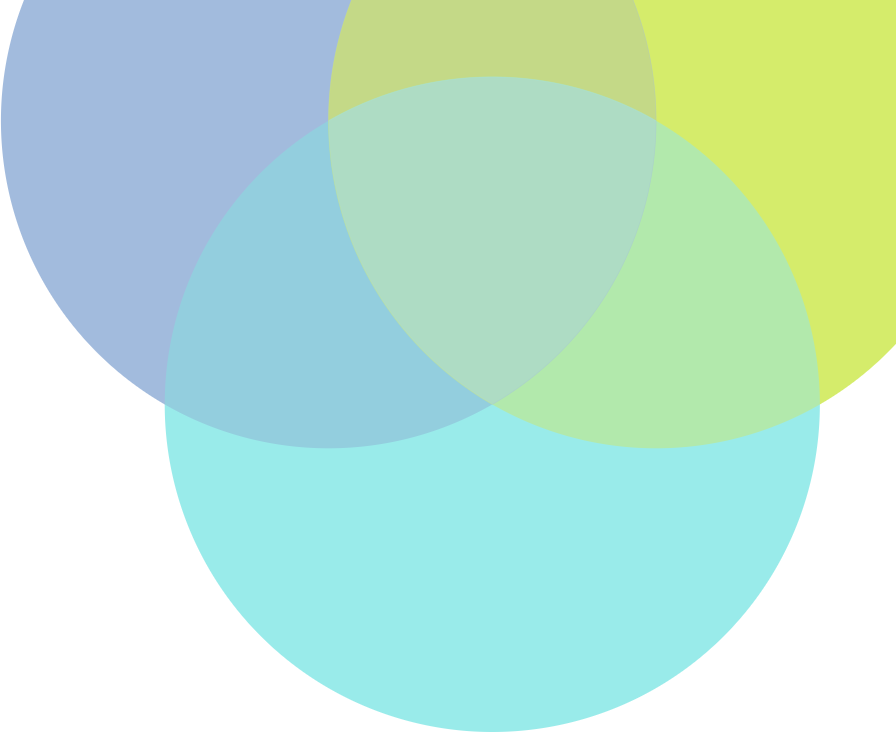
Write a Shadertoy shader that draws this background.

```glsl
// Three translucent discs overlap like a Venn diagram on white paper.
// Each disc passes through the centres of the other two; smooth masks
// choose the colour of each region, and faint seams trace inner edges.

#define RADIUS 0.4475
#define LOWER_CENTRE vec2(0.0605, 0.4475)
#define SEAM_WIDTH 0.0011
#define SEAM_STRENGTH 0.35

const vec3 WHITE       = vec3(1.0);
const vec3 BLUE        = vec3(0.635, 0.733, 0.867);
const vec3 YELLOW      = vec3(0.835, 0.925, 0.420);
const vec3 CYAN        = vec3(0.600, 0.922, 0.918);
const vec3 OLIVE       = vec3(0.769, 0.851, 0.529);
const vec3 SKY         = vec3(0.576, 0.808, 0.871);
const vec3 GREEN       = vec3(0.698, 0.914, 0.675);
const vec3 SAGE        = vec3(0.682, 0.863, 0.769);

// Signed distance to a disc of the shared radius.
float discDistance(vec2 p, vec2 centre) {
    return length(p - centre) - RADIUS;
}

// Antialiased coverage of a region with negative distance inside.
float coverage(float dist, float pixel) {
    return clamp(0.5 - dist / pixel, 0.0, 1.0);
}

// Thin line along an edge, kept faint when narrower than a pixel.
float seam(float dist, float pixel) {
    float width = max(SEAM_WIDTH, pixel);
    float line = 1.0 - smoothstep(0.0, width, abs(dist));
    return SEAM_STRENGTH * line * SEAM_WIDTH / width;
}

void mainImage(out vec4 fragColor, in vec2 fragCoord) {
    // Canvas-height units, with x measured from the middle.
    float pixel = 1.0 / iResolution.y;
    vec2 p = (fragCoord - vec2(0.5 * iResolution.x, 0.0)) * pixel;

    // Disc centres form an equilateral triangle with side RADIUS.
    vec2 rise = vec2(0.5, 0.5 * sqrt(3.0)) * RADIUS;
    float blueDist   = discDistance(p, LOWER_CENTRE + rise * vec2(-1.0, 1.0));
    float yellowDist = discDistance(p, LOWER_CENTRE + rise);
    float cyanDist   = discDistance(p, LOWER_CENTRE);

    float inBlue   = coverage(blueDist, pixel);
    float inYellow = coverage(yellowDist, pixel);
    float inCyan   = coverage(cyanDist, pixel);

    // Blend the eight regions by their masks.
    vec3 outsideCyan = mix(mix(WHITE, BLUE, inBlue),
                           mix(YELLOW, OLIVE, inBlue), inYellow);
    vec3 insideCyan  = mix(mix(CYAN, SKY, inBlue),
                           mix(GREEN, SAGE, inBlue), inYellow);
    vec3 color = mix(outsideCyan, insideCyan, inCyan);

    // Inner seams take a tint of the disc they outline.
    color = mix(color, BLUE, seam(blueDist, pixel) * inYellow);
    color = mix(color, YELLOW, seam(yellowDist, pixel) * inBlue);
    color = mix(color, CYAN, seam(cyanDist, pixel) * inBlue * inYellow);

    fragColor = vec4(color, 1.0);
}
```
